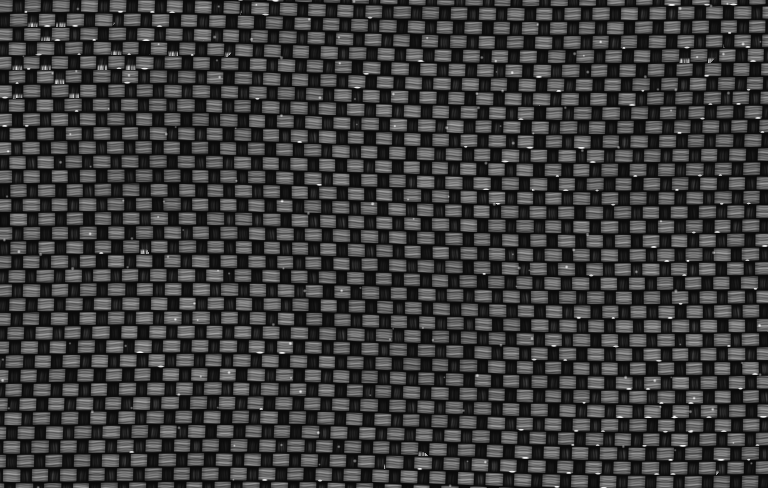
Reproduce this texture procedurally as a WebGL 1 fragment shader.

```glsl
precision highp float;
uniform vec2 u_resolution;

float hash(vec2 p) {
  p = fract(p * vec2(0.1031, 0.1137));
  p += dot(p, p.yx + 33.33);
  return fract((p.x + p.y) * p.x * 97.3);
}

// Fibre lines that vary across the tow and drift slowly along it
float fibres(float across, float along, float seed) {
  float s = seed * 40.0;
  return 0.40 * sin(across * 13.0 + s + 0.5 * sin(along * 2.3 + s))
       + 0.35 * sin(across * 23.0 - s * 1.7 + 0.8 * sin(along * 3.1 + s))
       + 0.35 * sin(across * 36.0 + s * 2.3 + 1.2 * sin(along * 4.7 - s));
}

float roundedBox(vec2 p, vec2 halfSize, float radius) {
  vec2 d = abs(p) - halfSize + radius;
  return length(max(d, 0.0)) + min(max(d.x, d.y), 0.0) - radius;
}

// Sparse dust: one scattered point in some grid cells
float dust(vec2 p, float px) {
  vec2 id = floor(p);
  vec2 centre = 0.2 + 0.6 * vec2(hash(id + 3.7), hash(id + 71.3));
  float size = 0.03 + 0.05 * hash(id + 19.1);
  float spot = 1.0 - smoothstep(size - px, size + px, length(fract(p) - centre));
  return spot * step(0.86, hash(id + 140.5));
}

void main() {
  // One unit is one tow width
  vec2 q = (gl_FragCoord.xy - 0.5 * u_resolution) / u_resolution.x * 54.3;
  float px = 54.3 / u_resolution.x;
  vec2 cloth = q;

  // Slight skew and sag of the cloth
  q.x += -0.015 * cloth.y + 0.12 * sin(cloth.y * 0.21 + cloth.x * 0.05);
  q.y += 0.010 * cloth.x + 0.16 * sin(cloth.x * 0.13 + cloth.y * 0.04);

  // Plain weave: alternate rows are offset by one tow
  float row = floor(q.y);
  float x = q.x + mod(row + 1.0, 2.0) + 0.10 * (hash(vec2(row, 8.0)) - 0.5);
  vec2 weftId = vec2(floor((x + 1.0) * 0.5), row);
  vec2 weft = vec2(mod(x + 1.0, 2.0) - 1.0, fract(q.y) - 0.5);
  vec2 warpId = vec2(floor(x * 0.5), row);
  vec2 warp = vec2(mod(x, 2.0) - 1.0, weft.y);
  float weftSeed = hash(weftId + 200.0);
  float warpSeed = hash(warpId + 311.0);

  // Worn zones: upper left corner, right side, and loose patches
  float corner = 1.0 - smoothstep(4.0, 17.0, length((cloth - vec2(-27.0, 17.0)) * vec2(0.8, 1.7)));
  float side = smoothstep(6.0, 22.0, cloth.x + 4.0 * sin(cloth.y * 0.3));
  float patches = smoothstep(0.75, 1.0, sin(cloth.x * 0.31 + 1.0) * sin(cloth.y * 0.43 + 2.0));

  // Dark upright tows, dim sheen along the middle
  float sheen = (1.0 - smoothstep(0.05, 0.42, abs(warp.x))) * (1.0 - smoothstep(0.1, 0.5, abs(warp.y + 0.08)));
  float tone = 0.04 + sheen * (0.04 + 0.10 * warpSeed) * (1.0 + 0.7 * fibres(warp.x, warp.y, warpSeed));

  // Frayed bright ends on worn upright tows
  float frayed = step(1.0 - 0.55 * corner - 0.22 * patches, hash(warpId + 57.0));
  float frayEnd = smoothstep(-0.1, -0.35, warp.y) * (1.0 - smoothstep(0.3, 0.4, abs(warp.x)));
  tone += frayed * frayEnd * (0.45 + 0.35 * fibres(warp.x, warp.y, warpSeed + 0.3));

  // Light level tows, with uneven length and slightly bowed edges
  vec2 bowed = weft;
  bowed.y += 0.03 * (weftSeed - 0.5) + 0.04 * (weftSeed - 0.4) * weft.x;
  float halfLength = 0.60 + 0.06 * (hash(weftId + 90.0) - 0.5);
  float edge = roundedBox(bowed, vec2(halfLength, 0.455 - 0.03 * weft.x * weft.x), 0.07);
  float cover = 1.0 - smoothstep(-0.03 - 0.5 * px, 0.01 + 0.5 * px, edge);
  float light = 0.44 + 0.06 * (weftSeed - 0.5) + 0.15 * fibres(weft.y, weft.x, weftSeed);
  light += 0.03 * sin(cloth.x * 0.17 + 1.0) * sin(cloth.y * 0.23);
  light *= 1.0 - 0.22 * smoothstep(0.25, 0.6, abs(weft.x));
  light *= 1.0 - 0.25 * smoothstep(0.28, 0.46, abs(weft.y));
  tone = mix(tone, light, cover);

  // Resin glints on the lower edges of the light tows
  float glinting = step(0.95 - 0.33 * side - 0.4 * corner - 0.2 * patches, hash(weftId + 433.0));
  float glintX = 1.0 * (hash(weftId + 17.0) - 0.5);
  float glint = length((weft - vec2(glintX, -0.43)) / vec2(0.10 + 0.14 * weftSeed, 0.07));
  tone += glinting * 0.6 * (1.0 - smoothstep(0.5, 1.4, glint));

  tone += 0.4 * dust(cloth * 0.8 + 50.0, px * 0.8);
  gl_FragColor = vec4(vec3(clamp(tone, 0.02, 0.95)), 1.0);
}
```
